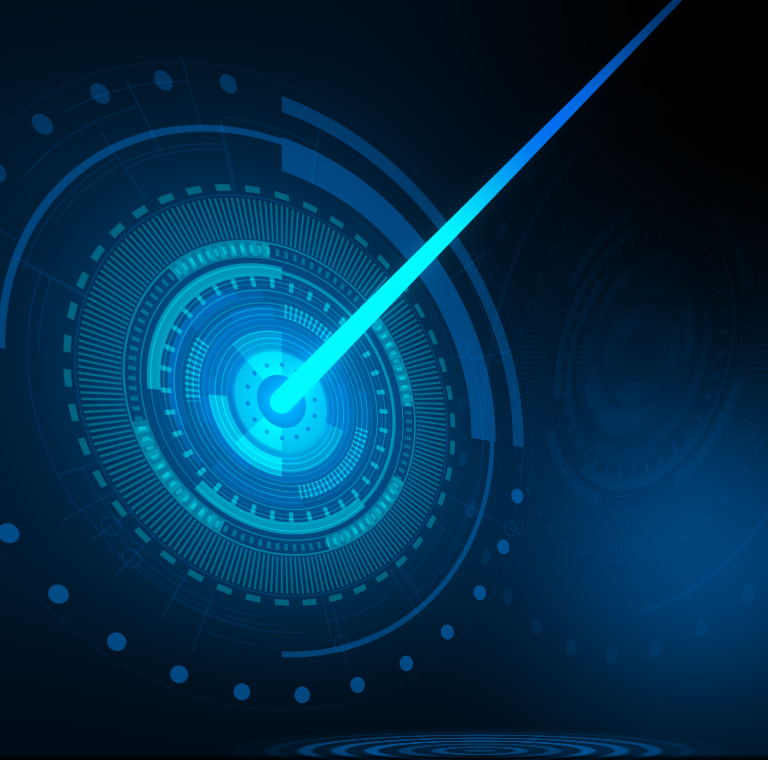
A WebGL 1 fragment shader for this background:

```glsl
precision highp float;
uniform vec2 u_resolution;

#define TAU 6.28319
#define HUB vec2(0.367, 0.466)
#define FAR_HUB vec2(0.833, 0.527)
#define BEAM_TIP vec2(0.890, 0.996)
#define FLOOR_HUB vec2(0.625, 0.012)
#define BLUE vec3(0.01, 0.47, 0.84)
#define CYAN vec3(0.01, 0.93, 0.98)
#define TRACES 26
#define PANELS 14
#define RINGS 15

float hash(float n) { return fract(sin(n * 12.9898) * 43758.547); }

// Anti-aliased step at zero
float cover(float d) {
  float soft = 0.75 / u_resolution.x;
  return smoothstep(-soft, soft, d);
}

float band(float r, float inner, float outer) {
  return cover(r - inner) * cover(outer - r);
}

// Signed angle difference in degrees
float turn(float a, float b) { return mod(a - b + 180.0, 360.0) - 180.0; }

// Sector that starts at an angle and runs counter-clockwise
float arc(vec2 polar, float start, float span) {
  float d = 0.5 * span - abs(turn(polar.y, start + 0.5 * span));
  return cover(d * polar.x * TAU / 360.0);
}

float dashes(vec2 polar, float count, float duty) {
  float d = 0.5 * duty - abs(fract(polar.y * count / 360.0) - 0.5);
  return cover(d * polar.x * TAU / count);
}

// Undo the slant and the perspective of a disc
vec2 unproject(vec2 d, float width, float slant, vec2 tilt) {
  vec2 m = vec2(d.x / width, d.y + slant * d.x);
  return m / (1.0 - dot(tilt, m));
}

// x: translucent blue cover, y: luminous cyan cover
vec2 dial(vec2 q) {
  float r = length(q);
  vec2 polar = vec2(r, degrees(atan(q.y, q.x)));
  float fill = 0.0, ink = 0.0;

  // Outer arcs
  fill += 0.52 * band(r, 0.296, 0.339) * arc(polar, 0.0, 90.0);
  fill += 0.42 * band(r, 0.371, 0.391) * arc(polar, 0.0, 90.0);
  fill += 0.5 * band(r, 0.329, 0.337) * (arc(polar, 90.0, 90.0) + arc(polar, 270.0, 90.0));

  // Rim of dots
  float pitch = 360.0 / 29.0;
  float slot = radians(floor((polar.y + 85.7) / pitch + 0.5) * pitch - 85.7);
  float dotCover = cover(0.0112 - distance(q, 0.388 * vec2(cos(slot), sin(slot))));
  fill += dotCover * arc(polar, 94.0, 262.0) * (q.y > 0.0 ? 0.36 : 0.62);

  // Faint circuit traces with ring nodes
  for (int i = 0; i < TRACES; i++) {
    float k = float(i), start = 360.0 * hash(k + 3.1);
    float radius = 0.275 + 0.12 * hash(k + 40.7);
    float line = band(r, radius, radius + 0.0016) * arc(polar, start, 10.0 + 45.0 * hash(k + 9.3));
    float spoke = cover(0.001 - abs(turn(polar.y, start)) * r * TAU / 360.0);
    line += spoke * band(r, radius - 0.05, radius + 0.03);
    if (mod(k, 4.0) < 0.5) {
      vec2 node = radius * vec2(cos(radians(start)), sin(radians(start)));
      line += band(distance(q, node), 0.010, 0.012);
    }
    fill += 0.15 * line;
  }
  fill += 0.07 * band(r, 0.407, 0.409);

  // Dashed ring and fine radial ticks
  ink += 0.42 * band(r, 0.260, 0.268) * dashes(polar, 42.0, 0.5);
  fill += 0.25 * band(r, 0.254, 0.256);
  ink += 0.42 * band(r, 0.203, 0.252) * dashes(polar, 210.0, 0.38);

  // Segmented bright ring
  float segments = arc(polar, 95.0, 42.0) + arc(polar, 197.0, 48.0)
                 + arc(polar, 8.0, 40.0) + arc(polar, 290.0, 46.0);
  ink += band(r, 0.182, 0.199) * segments * (0.42 + 0.2 * dashes(polar, 80.0, 0.5));
  ink += 0.5 * (band(r, 0.199, 0.2015) + band(r, 0.180, 0.1815));
  ink += 0.35 * band(r, 0.186, 0.195) * dashes(polar, 100.0, 0.4);

  // Inner arcs, stubs and dense ticks
  ink += 0.58 * band(r, 0.157, 0.173) * (arc(polar, 90.0, 95.0) + arc(polar, 228.0, 87.0));
  ink += 0.55 * band(r, 0.164, 0.168) * arc(polar, 315.0, 135.0);
  ink += 0.6 * band(r, 0.144, 0.157) * dashes(polar, 36.0, 0.23);
  float comb = arc(polar, 42.0, 48.0) + arc(polar, 282.0, 70.0) + arc(polar, 150.0, 40.0);
  ink += 0.55 * band(r, 0.109, 0.127) * dashes(polar, 105.0, 0.45) * comb;

  // Scattered panels and concentric lines
  for (int i = 0; i < PANELS; i++) {
    float k = float(i), inner = 0.055 + 0.0065 * k;
    float panel = band(r, inner, inner + 0.008 + 0.012 * hash(k + 5.2));
    fill += 0.35 * panel * arc(polar, 360.0 * hash(k + 71.0), 40.0 + 90.0 * hash(k + 23.0));
  }
  for (int i = 0; i < RINGS; i++) {
    float k = float(i), radius = 0.065 + 0.0072 * k + 0.003 * hash(k);
    ink += (0.12 + 0.35 * hash(k + 8.0)) * band(r, radius, radius + 0.0016);
  }

  // Core
  ink += 0.5 * band(r, 0.034, 0.064) + 0.3 * band(r, 0.064, 0.092) * arc(polar, 270.0, 75.0);
  ink += 0.55 * band(r, 0.074, 0.098) * arc(polar, 185.0, 85.0);
  ink += 0.28 * band(r, 0.034, 0.090) * (arc(polar, 90.0, 48.0) + arc(polar, 225.0, 45.0));
  ink -= 0.6 * band(r, 0.045, 0.050) * dashes(polar, 14.0, 0.24);
  fill += 0.35 * cover(0.105 - r);
  return clamp(vec2(fill, ink), 0.0, 1.0);
}

void main() {
  vec2 p = gl_FragCoord.xy / u_resolution * vec2(1.0, 0.988);

  // Backdrop: navy, dark corner, lower-right glow
  vec3 col = vec3(0.0, 0.085, 0.165) * mix(0.55, 1.0, smoothstep(0.0, 0.3, p.y));
  col *= 1.0 - 0.3 * smoothstep(0.75, 1.0, p.y);
  vec2 toGlow = p - vec2(0.91, 0.26);
  col += vec3(0.0, 0.18, 0.32) * exp(-dot(toGlow, toGlow) / 0.05);
  float shade = smoothstep(0.12, 0.62, distance(p, vec2(1.03, 0.95)));
  col *= shade;

  // Distant dial
  vec2 far = dial(unproject(p - FAR_HUB, 0.69, -0.4, vec2(-0.4, 0.0)));
  col = mix(col, BLUE, 0.15 * shade * max(far.x, far.y));

  // Floor rings
  vec2 f = (p - FLOOR_HUB) / vec2(0.235, 0.021);
  float fr = length(f);
  float ripple = smoothstep(0.35, 0.9, 0.5 + 0.5 * sin(fr * 34.0)) * (0.35 + 0.65 * hash(floor(fr * 5.4)));
  col = mix(col, BLUE, (0.65 * ripple + 0.15) * (1.0 - smoothstep(0.55, 1.5, fr)));
  col *= mix(0.25, 1.0, smoothstep(0.002, 0.008, p.y));

  // Main dial
  vec2 q = unproject(p - HUB, 0.94, 0.19, vec2(0.43, -0.04));
  float r2 = dot(q, q);
  col += vec3(0.0, 0.36, 0.60) * exp(-r2 / 0.05);
  vec2 marks = dial(q);
  col = mix(col, BLUE, marks.x * 0.85);
  col = mix(col, CYAN, marks.y * (0.65 + 0.35 * exp(-r2 / 0.03)));
  col += vec3(0.0, 0.16, 0.14) * exp(-r2 / 0.006);

  // Tapered beam
  vec2 axis = BEAM_TIP - HUB, rel = p - HUB;
  float t = clamp(dot(rel, axis) / dot(axis, axis), 0.0, 1.0);
  float gap = mix(0.0155, 0.0045, t) - length(rel - axis * t);
  vec3 beam = mix(vec3(0.0, 0.98, 1.0), vec3(0.01, 0.43, 0.93), smoothstep(0.38, 0.68, t));
  beam = mix(beam, vec3(0.0, 0.20, 0.42), smoothstep(0.68, 1.0, t));
  col += beam * 0.12 * exp(min(gap, 0.0) * 90.0) * (1.0 - t);
  col = mix(col, beam, cover(gap));

  gl_FragColor = vec4(clamp(col, 0.0, 1.0), 1.0);
}
```
